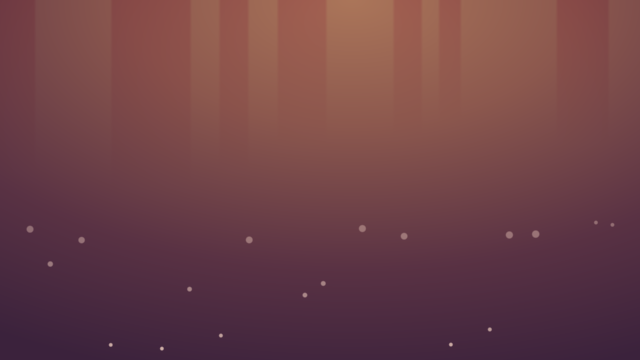
Give the GLSL for this background, as a WebGL 2 fragment shader.

```glsl
#version 300 es
precision highp float;

uniform vec2 u_resolution;
out vec4 outColor;

// Glow: centre in canvas fractions, colours from its core outwards
const vec2 GLOW_CENTRE = vec2(0.55, 1.0);
const vec3 AMBER = vec3(0.670, 0.460, 0.350);
const vec3 CLAY  = vec3(0.550, 0.345, 0.305);
const vec3 PLUM  = vec3(0.350, 0.195, 0.265);
const vec3 NIGHT = vec3(0.230, 0.133, 0.235);
const vec3 GLOW_STOPS = vec3(0.35, 0.75, 1.08);

// Hanging strips: left edge, right edge, lower end
const int STRIP_COUNT = 7;
const vec3 STRIPS[STRIP_COUNT] = vec3[](
    vec3(-0.050, 0.055, 0.52), vec3(0.174, 0.298, 0.48),
    vec3(0.343, 0.388, 0.52), vec3(0.434, 0.510, 0.60),
    vec3(0.615, 0.659, 0.62), vec3(0.686, 0.720, 0.66),
    vec3(0.870, 0.951, 0.60));
const vec3 STRIP_TINT = vec3(0.96, 0.83, 0.91);
const float STRIP_SOFTNESS = 0.003;

// Drifting motes
const int MOTE_COUNT = 18;
const vec3 MOTE_COLOR = vec3(0.95, 0.82, 0.76);
const vec2 MOTE_HEIGHT = vec2(0.02, 0.40);
const vec2 MOTE_RADIUS = vec2(0.005, 0.0105);
const vec2 MOTE_OPACITY = vec2(0.90, 0.36);

vec3 hash31(float n) {
    vec3 p = fract(vec3(n) * vec3(0.1031, 0.1030, 0.0973));
    p += dot(p, p.yzx + 33.33);
    return fract((p.xxy + p.yzz) * p.zyx);
}

vec3 glowColor(vec2 uv) {
    float d = length(uv - GLOW_CENTRE);
    vec3 color = mix(AMBER, CLAY, clamp(d / GLOW_STOPS.x, 0.0, 1.0));
    color = mix(color, PLUM, clamp((d - GLOW_STOPS.x) / (GLOW_STOPS.y - GLOW_STOPS.x), 0.0, 1.0));
    return mix(color, NIGHT, clamp((d - GLOW_STOPS.y) / (GLOW_STOPS.z - GLOW_STOPS.y), 0.0, 1.0));
}

// Coverage of all strips, fading towards their lower ends
float stripMask(vec2 uv) {
    float mask = 0.0;
    for (int i = 0; i < STRIP_COUNT; i++) {
        vec3 s = STRIPS[i];
        float inside = smoothstep(s.x - STRIP_SOFTNESS, s.x + STRIP_SOFTNESS, uv.x)
                     * (1.0 - smoothstep(s.y - STRIP_SOFTNESS, s.y + STRIP_SOFTNESS, uv.x));
        float fade = clamp((uv.y - s.z) / (1.0 - s.z), 0.0, 1.0);
        mask = max(mask, inside * fade);
    }
    return mask;
}

// Opacity of the motes, brightest near the floor
float moteMask(vec2 uv, float aspect, float pixel) {
    float mask = 0.0;
    for (int i = 0; i < MOTE_COUNT; i++) {
        vec3 rnd = hash31(float(i) + 1.0);
        vec2 centre = vec2((float(i) + rnd.x) / float(MOTE_COUNT),
                           mix(MOTE_HEIGHT.x, MOTE_HEIGHT.y, rnd.y));
        float radius = mix(MOTE_RADIUS.x, MOTE_RADIUS.y, rnd.z * rnd.z);
        float d = length((uv - centre) * vec2(aspect, 1.0)) - radius;
        float opacity = mix(MOTE_OPACITY.x, MOTE_OPACITY.y, sqrt(rnd.y));
        mask = max(mask, opacity * (1.0 - smoothstep(-pixel, pixel, d)));
    }
    return mask;
}

void main() {
    vec2 uv = gl_FragCoord.xy / u_resolution;
    float aspect = u_resolution.x / u_resolution.y;

    vec3 color = glowColor(uv);
    color *= mix(vec3(1.0), STRIP_TINT, stripMask(uv));
    color = mix(color, MOTE_COLOR, moteMask(uv, aspect, 1.0 / u_resolution.y));

    outColor = vec4(color, 1.0);
}
```
